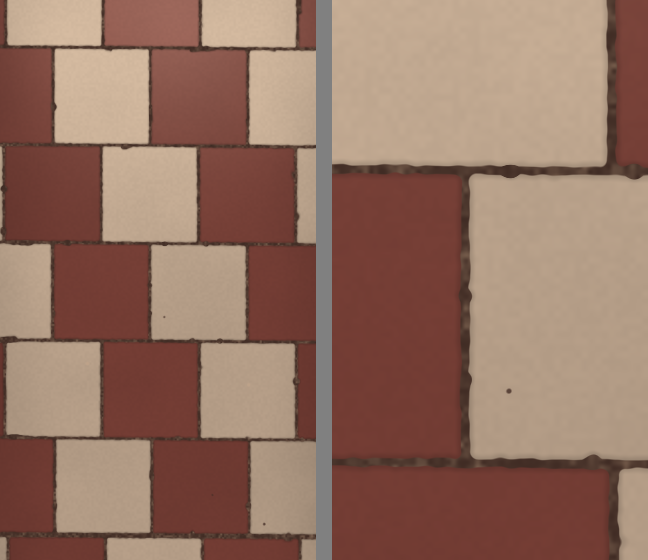
Left: the whole. Right: its middle third, enlarged.
Reproduce this texture procedurally as a Shadertoy shader.

```glsl
float hash(vec2 p) {
    vec3 q = fract(vec3(p.xyx) * 0.1031);
    q += dot(q, q.yzx + 33.33);
    return fract((q.x + q.y) * q.z);
}

float noise(vec2 p) {
    vec2 i = floor(p), f = fract(p);
    f = f * f * (3.0 - 2.0 * f);
    return mix(mix(hash(i), hash(i + vec2(1, 0)), f.x),
               mix(hash(i + vec2(0, 1)), hash(i + vec2(1, 1)), f.x), f.y);
}

float roundedBox(vec2 p, vec2 halfSize, float radius) {
    vec2 d = abs(p) - halfSize + radius;
    return length(max(d, 0.0)) + min(max(d.x, d.y), 0.0) - radius;
}

void mainImage(out vec4 fragColor, in vec2 fragCoord) {
    vec2 p = fragCoord / iResolution.x;
    float aa = 3.25 / iResolution.x;

    // Slightly tilted courses, each stepped by half a tile
    float y = (p.y + 0.008 * (p.x - 0.5) - 0.0741) / 0.3093 + 1.0;
    float row = floor(y);
    float x = p.x / 0.3079 - 1.083 + 0.504 * row + 0.0034 * row * (6.0 - row);
    vec2 id = vec2(floor(x), row);
    vec2 local = vec2(x, y) - id - 0.5;
    float isCream = 1.0 - mod(id.x, 2.0);
    float seed = hash(id + 40.0);

    // Tile outline with small size differences and ragged edges
    vec2 halfSize = vec2(0.488, 0.487) - 0.004 * vec2(seed, hash(id + 71.0));
    if (row == 1.0) {
        local.y -= 0.011;
        halfSize.y -= 0.009;
    }
    float ragged = 0.009 * (noise(p * 90.0) - 0.5);
    float chip = 0.025 * smoothstep(0.83, 1.0, noise(p * 23.0 + 8.0));
    float d = roundedBox(local, halfSize, 0.025) + ragged + chip;

    // Glazes under a soft reflection near the top
    vec2 toLamp = p - vec2(0.55, 1.8);
    float glare = exp(-4.0 * dot(toLamp, toLamp));
    vec3 red = vec3(0.435, 0.228, 0.195) + glare * vec3(0.17, 0.17, 0.155);
    vec3 cream = mix(vec3(0.69, 0.60, 0.515), vec3(0.81, 0.71, 0.61),
                     smoothstep(0.5, 1.65, p.y));
    vec3 tile = mix(red, cream, isCream) * (0.97 + 0.06 * seed);
    tile *= 0.97 + 0.03 * noise(p * 9.0) + 0.03 * noise(p * 140.0);
    tile *= 1.0 - 0.12 * smoothstep(-0.025, 0.0, d);
    tile *= 1.0 - 0.1 * smoothstep(0.3, 0.6, abs(p.x - 0.5));

    // An occasional pit or pale fleck in a tile
    vec2 spot = 0.8 * (vec2(hash(id + 13.0), hash(id + 29.0)) - 0.5);
    float pit = length(local - spot) - 0.008 - 0.009 * seed + ragged;
    float hasPit = step(0.5, hash(id + 57.0));
    vec3 pitColor = seed > 0.8 ? vec3(0.75, 0.64, 0.54) : vec3(0.27, 0.18, 0.15);
    tile = mix(tile, pitColor, 0.8 * hasPit * smoothstep(aa, -aa, pit));

    // Dark mortar with dusty patches
    vec3 grout = mix(vec3(0.25, 0.17, 0.14), vec3(0.48, 0.38, 0.31),
                     noise(p * vec2(70.0, 55.0)) * noise(p * 160.0 + 5.0));
    vec3 color = mix(tile, grout, smoothstep(-aa, aa, d));
    fragColor = vec4(color, 1.0);
}
```
